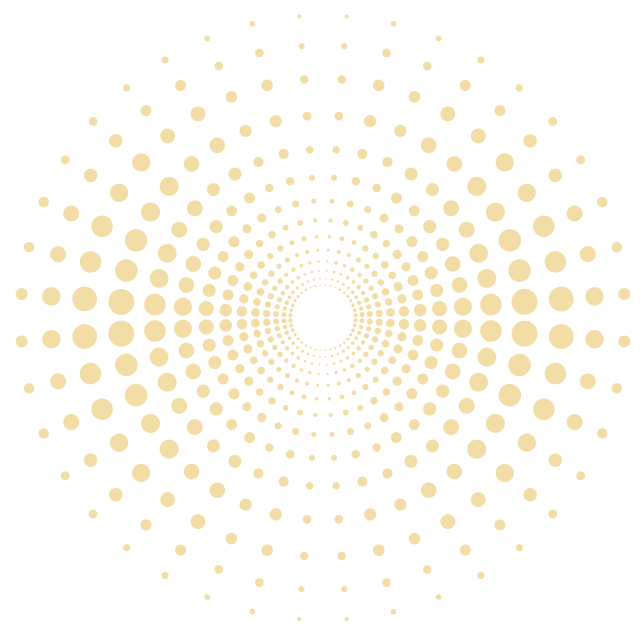
Give the GLSL for this background, as a three.js fragment shader.

```glsl
varying vec2 vUv;

const vec3 PAPER = vec3(1.0);
const vec3 SAND = vec3(0.95, 0.865, 0.65);
const vec2 CENTER = vec2(0.5046, 0.5035);
const float QUARTER_TURN = 1.5707963;
const float DOTS_PER_QUARTER = 10.0;
const float GROWTH = 1.2;
const int INNER_RINGS = 10;
const int OUTER_RINGS = 3;

// Rings grow geometrically up to ring 0, then their spacing tightens
float ringRadius(float ring) {
  float inner = 0.316 * pow(GROWTH, ring);
  float outer = 0.316 + ring * (0.0603 - 0.00273 * ring);
  return ring > 0.0 ? outer : inner;
}

// Dots scale with their ring, then shrink towards the rim
float ringDotSize(float ring) {
  return min(0.0202 * pow(GROWTH, ring), 0.0243 - 0.005 * ring);
}

// Dots shrink in paired steps from the horizontal to the vertical axis
float spokeScale(float spoke) {
  return 1.0 - 0.133 * floor((spoke + 1.0) * 0.5);
}

float discMask(vec2 p, vec2 center, float radius, float pixel) {
  return clamp(0.5 - (length(p - center) - radius) / pixel, 0.0, 1.0);
}

float dotBurst(vec2 p, float pixel) {
  // Fold into one quadrant and pick the nearest spoke
  vec2 q = abs(p);
  float spokeStep = QUARTER_TURN / DOTS_PER_QUARTER;
  float angle = atan(q.y, max(q.x, 1e-6));
  float spoke = min(floor(angle / spokeStep), DOTS_PER_QUARTER - 1.0);
  float spokeAngle = (spoke + 0.5) * spokeStep;
  vec2 direction = vec2(cos(spokeAngle), sin(spokeAngle));

  float mask = 0.0;
  for (int i = -INNER_RINGS; i <= OUTER_RINGS; i++) {
    float ring = float(i);
    float size = ringDotSize(ring) * spokeScale(spoke);
    mask = max(mask, discMask(q, direction * ringRadius(ring), size, pixel));
  }
  return mask;
}

void main() {
  float pixel = max(fwidth(vUv.x), 1e-5);
  float mask = dotBurst(vUv - CENTER, pixel);
  gl_FragColor = vec4(mix(PAPER, SAND, mask), 1.0);
}
```
